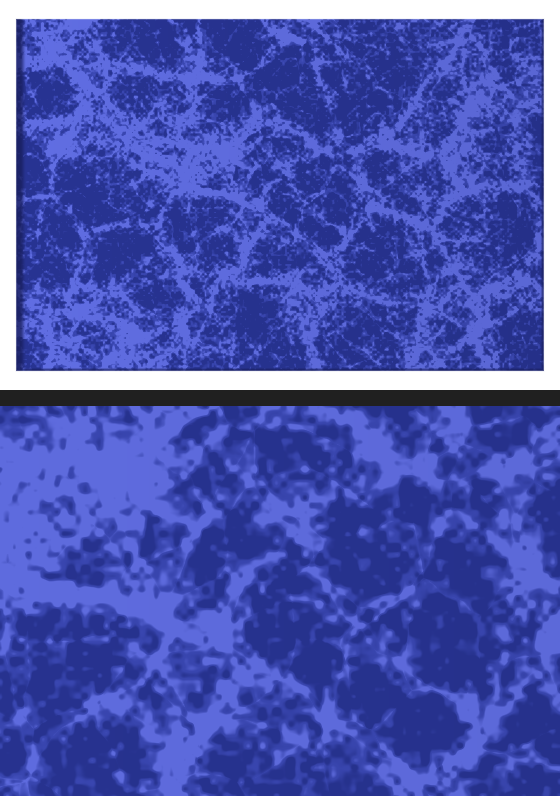
Top, the full canvas; bottom, a detail of the centre.
A Shadertoy shader for this texture:

```glsl
// Blue crackled leather cover with pale grainy creases, lying on white.
#define DEEP vec3(0.09, 0.11, 0.35)
#define DARK vec3(0.15, 0.195, 0.555)
#define MID vec3(0.22, 0.27, 0.68)
#define BRIGHT vec3(0.365, 0.415, 0.86)
#define MARGIN vec2(0.0415, 0.0490)
#define EDGE_BLUR 0.0022
#define SPINE_WIDTH 0.026
#define GRAIN_SCALE 165.0
#define GRAIN_AMOUNT 0.95
#define CRACK_SCALE 4.6
#define CREASE_COUNT 38

float hash(vec2 p) {
    return fract(sin(dot(p, vec2(127.1, 311.7))) * 43758.5453);
}

vec2 hash2(vec2 p) {
    return vec2(hash(p), hash(p + 57.3));
}

float noise(vec2 p) {
    vec2 cell = floor(p), f = fract(p);
    f = f * f * (3.0 - 2.0 * f);
    float low = mix(hash(cell), hash(cell + vec2(1, 0)), f.x);
    float high = mix(hash(cell + vec2(0, 1)), hash(cell + vec2(1, 1)), f.x);
    return mix(low, high, f.y);
}

float fbm(vec2 p) {
    float sum = 0.0, weight = 0.5;
    for (int i = 0; i < 4; i++) {
        sum += weight * noise(p);
        p = mat2(1.6, 1.2, -1.2, 1.6) * p + 7.1;
        weight *= 0.5;
    }
    return sum / 0.9375;
}

// Bright along the borders of irregular cells, fading into them
float cracks(vec2 p, float width) {
    vec2 cell = floor(p);
    float nearest = 9.0, second = 9.0;
    for (int y = -1; y <= 1; y++)
    for (int x = -1; x <= 1; x++) {
        vec2 id = cell + vec2(x, y);
        float d = length(id + hash2(id) - p);
        second = min(second, max(nearest, d));
        nearest = min(nearest, d);
    }
    return exp(-(second - nearest) / width);
}

// Scattered straight creases of random length and direction
float creases(vec2 p, float aspect) {
    float strongest = 0.0;
    for (int i = 0; i < CREASE_COUNT; i++) {
        vec2 seed = vec2(float(i), 3.7);
        vec2 center = hash2(seed) * vec2(aspect, 1.0);
        float angle = 3.1416 * hash(seed + 11.0);
        float halfLength = mix(0.05, 0.17, hash(seed + 23.0));
        float width = mix(0.004, 0.014, hash(seed + 31.0));
        vec2 dir = vec2(cos(angle), sin(angle));
        vec2 q = p - center;
        float along = clamp(dot(q, dir), -halfLength, halfLength);
        float taper = 1.0 - 0.6 * abs(along) / halfLength;
        strongest = max(strongest, taper * exp(-length(q - dir * along) / width));
    }
    return strongest;
}

// How much pale pigment the leather carries at a point
float pigment(vec2 p, float aspect) {
    vec2 warp = vec2(fbm(p * 7.0), fbm(p * 7.0 + 40.0)) - 0.5;
    vec2 q = p + 0.09 * warp;
    float patchA = smoothstep(0.25, 0.65, fbm(p * 3.0 + 5.0));
    float patchB = smoothstep(0.25, 0.65, fbm(p * 4.0 + 19.0));
    float amount = 0.50 * patchA * cracks(q * CRACK_SCALE, 0.11);
    amount += 0.42 * patchB * cracks(q * CRACK_SCALE * 1.8 + 9.0, 0.12);
    amount += 0.25 * cracks(q * CRACK_SCALE * 3.4 + 23.0, 0.12);
    amount += 0.38 * creases(p + 0.035 * warp, aspect);
    amount += 0.75 * (fbm(p * 5.0 + 71.0) - 0.5);
    float grain = 0.6 * noise(p * GRAIN_SCALE) + 0.4 * noise(p * GRAIN_SCALE * 0.5 + 13.0);
    return amount + GRAIN_AMOUNT * (grain - 0.5);
}

void mainImage(out vec4 fragColor, in vec2 fragCoord) {
    vec2 p = fragCoord / iResolution.y;
    float aspect = iResolution.x / iResolution.y;

    // Leather tones
    float amount = pigment(p, aspect);
    vec3 color = mix(DARK, MID, smoothstep(0.07, 0.27, amount));
    color = mix(color, BRIGHT, smoothstep(0.28, 0.48, amount));

    // Paler sheen towards the left, shaded spine and rims
    color *= 1.0 + 0.07 * (0.5 - p.x / aspect);
    vec2 low = p - MARGIN;
    vec2 high = vec2(aspect, 1.0) - MARGIN - p;
    float spine = 1.0 - smoothstep(0.4 * SPINE_WIDTH, SPINE_WIDTH, low.x);
    float rim = 1.0 - smoothstep(0.002, 0.009, min(low.y, high.x));
    color = mix(color, DEEP, max(0.75 * spine, 0.65 * rim));

    // Cover outline on white
    float inside = min(min(low.x, low.y), min(high.x, high.y));
    float cover = smoothstep(-EDGE_BLUR, EDGE_BLUR, inside);
    fragColor = vec4(mix(vec3(1.0), color, cover), 1.0);
}
```
